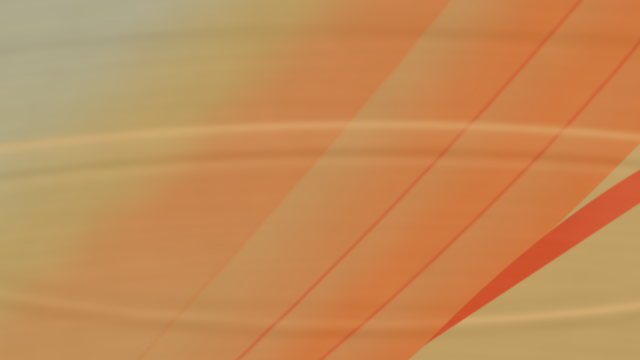
Reproduce this background procedurally as a WebGL 2 fragment shader.

```glsl
#version 300 es
precision highp float;
// Warm translucent sheets: a grey-green haze melts into slanted orange folds,
// crossed by shallow glowing arcs and cut at the right by a thin red wedge.
// Folds are parabolas x(y), arcs are parabolas y(x); gradient noise mottles them.
uniform vec2 u_resolution;
out vec4 fragColor;

const vec3 GREY   = vec3(0.68, 0.66, 0.55);
const vec3 SAGE   = vec3(0.71, 0.65, 0.45);
const vec3 OLIVE  = vec3(0.73, 0.61, 0.38);
const vec3 TAN    = vec3(0.76, 0.56, 0.35);
const vec3 AMBER  = vec3(0.78, 0.52, 0.31);
const vec3 ORANGE = vec3(0.81, 0.47, 0.25);
const vec3 SAND   = vec3(0.75, 0.62, 0.40);
const vec3 RED    = vec3(0.80, 0.32, 0.18);
const vec3 CREAM  = vec3(0.87, 0.70, 0.47);

vec2 hashGradient(vec2 cell) {
  vec2 h = vec2(dot(cell, vec2(127.1, 311.7)), dot(cell, vec2(269.5, 183.3)));
  return 2.0 * fract(sin(h) * 43758.5) - 1.0;
}

float gradientNoise(vec2 p) {
  vec2 i = floor(p), f = p - i;
  vec2 w = f * f * f * (f * (f * 6.0 - 15.0) + 10.0);
  vec2 e = vec2(1.0, 0.0);
  float low = mix(dot(hashGradient(i), f),
                  dot(hashGradient(i + e.xy), f - e.xy), w.x);
  float high = mix(dot(hashGradient(i + e.yx), f - e.yx),
                   dot(hashGradient(i + e.xx), f - e.xx), w.x);
  return mix(low, high, w.y);
}

// Signed horizontal offset from a slanted fold; positive to its right.
float foldOffset(vec2 p, vec3 curve) {
  return p.x - (curve.x + p.y * (curve.y + p.y * curve.z));
}

// Signed height above an arc with the given apex and bend.
float arcHeight(vec2 p, vec2 apex, float bend) {
  float dx = p.x - apex.x;
  return p.y - apex.y + bend * dx * dx;
}

float bell(float d, float width) {
  return exp(-d * d / (width * width));
}

float edge(float d, float soft) {
  return smoothstep(-soft, soft, d);
}

// Grey haze at the left, through olive, to amber.
vec3 haze(vec2 p, float s) {
  vec3 cool = mix(SAGE, GREY, smoothstep(0.25, 1.0, p.y - 0.25 * p.x));
  vec3 c = mix(cool, OLIVE, smoothstep(-0.5, -0.02, s));
  vec3 warm = mix(TAN, AMBER, smoothstep(0.0, 0.5, p.y));
  return mix(c, warm, smoothstep(-0.08, 0.22, s));
}

// A sheet starting at offset d: pale at its rim, deepening across its width.
vec3 sheet(vec3 below, float d, float width, vec3 rim, vec3 deep, float soft) {
  return mix(below, mix(rim, deep, smoothstep(0.0, width, d)), edge(d, soft));
}

void main() {
  vec2 p = gl_FragCoord.xy / u_resolution.y;
  p.x *= (16.0 / 9.0) * u_resolution.y / u_resolution.x;
  float px = 1.0 / u_resolution.y;
  float wobble = 0.004 * gradientNoise(p * 9.0);

  // Slanted folds, left to right
  float hazeSide = foldOffset(p, vec3(-0.22, 1.25, -0.17)) + 8.0 * wobble;
  float foldA = foldOffset(p, vec3(0.382, 0.93, -0.062)) + wobble;
  float foldB = foldOffset(p, vec3(0.66, 1.05, -0.097)) + wobble;
  float foldC = foldOffset(p, vec3(0.891, 1.18, -0.2)) + wobble;
  float rim = foldOffset(p, vec3(1.134, 1.16, -0.15));

  float rise = smoothstep(0.0, 0.9, p.y);
  vec3 deep = mix(AMBER, ORANGE, rise);
  vec3 col = haze(p, hazeSide);
  col = mix(col, ORANGE, 0.45 * rise * bell(min(foldA, 0.0), 0.2));
  col = sheet(col, foldA, 0.32, TAN, deep, 0.004 + px);
  col = sheet(col, foldB, 0.2, mix(TAN, deep, 0.6), ORANGE, 0.005 + px);
  col = sheet(col, foldC, 0.24, mix(AMBER, deep, 0.6), ORANGE, 0.005 + px);
  col = mix(col, ORANGE, 0.3 * bell(foldA, 0.006 + px));
  col = mix(col, RED, 0.5 * bell(foldB, 0.005 + px));
  col = mix(col, RED, 0.55 * bell(foldC, 0.005 + px));

  // Sand ground beyond the rim
  vec3 sand = mix(SAND, OLIVE, 0.5 * smoothstep(0.2, 0.0, p.y));
  col = mix(col, sand, edge(rim, 0.003 + px));

  // Shallow arcs of light and shade
  float bright = arcHeight(p, vec2(1.03, 0.654), 0.063);
  float second = arcHeight(p, vec2(1.05, 0.565), 0.063);
  float upper = arcHeight(p, vec2(1.05, 0.912), 0.047);
  float lower = arcHeight(p, vec2(1.0, 0.102), -0.082);
  float onSand = edge(rim, 0.02);
  col = mix(col, CREAM, 0.45 * bell(bright, 0.014) + 0.12 * bell(bright + 0.03, 0.035));
  col = mix(col, CREAM, 0.16 * bell(second + 0.012, 0.014));
  col = mix(col, CREAM, (0.14 + 0.4 * onSand) * bell(lower, 0.012));
  col -= 0.028 * bell(second - 0.014, 0.014) + 0.022 * bell(upper, 0.022);
  col -= 0.022 * bell(lower + 0.032, 0.018) + 0.012 * bell(lower - 0.04, 0.02);

  // Red wedge opening from its tip toward the right
  float t = p.x - 1.18;
  float top = 0.042 + t * (1.03 - 0.36 * t);
  float bottom = 0.042 + 0.66 * t;
  float wedge = edge(top - p.y, 0.002 + px) * edge(p.y - bottom, 0.002 + px) * step(0.0, t);
  vec3 red = mix(RED, vec3(0.82, 0.36, 0.22), smoothstep(0.3, 0.6, t));
  col = mix(col, red, wedge);

  // Soft mottling and fine streaks that follow the arcs
  float mottle = gradientNoise(p * 6.0) + 0.5 * gradientNoise(p * 17.0);
  float streak = gradientNoise(vec2(p.x * 1.5, bright * 38.0));
  col += 0.012 * mottle + 0.012 * streak;
  fragColor = vec4(clamp(col, 0.0, 1.0), 1.0);
}
```
